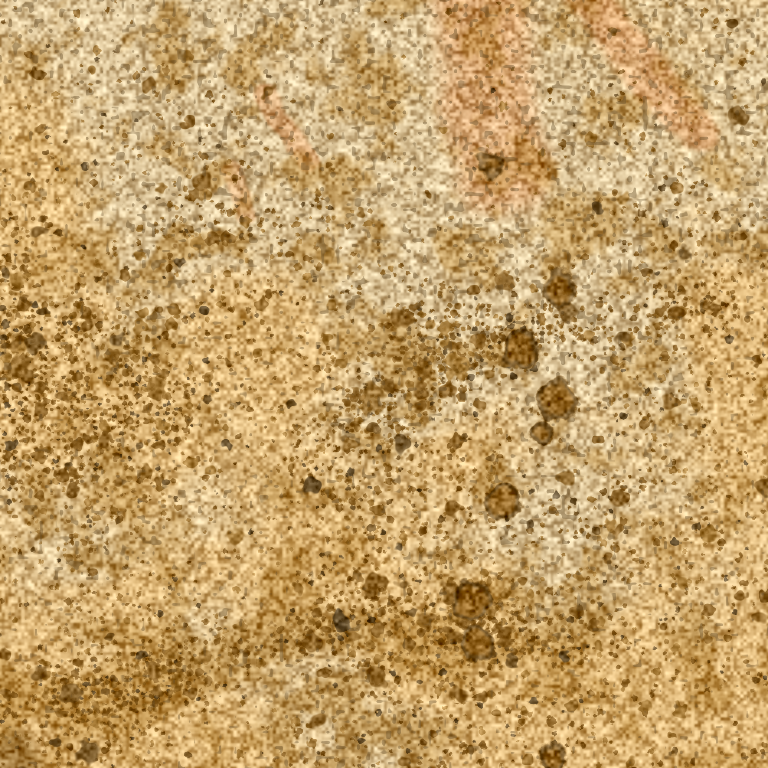
Give the GLSL for this texture, as a Shadertoy shader.

```glsl
// Weathered sandstone: a sandy ground of fine grain with pale and rosy stains,
// crossed by loose bands of ochre spots. Noise tints the ground; jittered cell
// grids scatter spots of several sizes, and a short loop adds large nodules.

#define GRAIN_SCALE 235.0
#define GRAIN_CONTRAST 0.62
#define SPOT_AMOUNT 1.0
#define SPOT_OPACITY 0.80
#define NODULES 9
#define TAN vec3(0.885, 0.735, 0.490)
#define CREAM vec3(0.875, 0.785, 0.615)
#define ROSE vec3(0.865, 0.620, 0.405)
#define OCHRE vec3(0.690, 0.500, 0.200)
#define BROWN vec3(0.490, 0.325, 0.085)
#define UMBER vec3(0.310, 0.235, 0.120)

float hash(vec2 p) {
    vec3 q = fract(vec3(p.xyx) * 0.1031);
    q += dot(q, q.yzx + 33.33);
    return fract((q.x + q.y) * q.z);
}

float noise(vec2 p) {
    vec2 i = floor(p), f = fract(p);
    f = f * f * (3.0 - 2.0 * f);
    return mix(mix(hash(i), hash(i + vec2(1, 0)), f.x),
               mix(hash(i + vec2(0, 1)), hash(i + vec2(1, 1)), f.x), f.y);
}

float fbm(vec2 p) {
    float sum = 0.0, amp = 0.5;
    for (int i = 0; i < 5; i++) {
        sum += amp * noise(p);
        p = mat2(1.6, 1.2, -1.2, 1.6) * p + 17.3;
        amp *= 0.5;
    }
    return sum;
}

// Soft ridge of the given width around zero
float ridge(float d, float width) {
    return exp(-d * d / (width * width));
}

// Soft stroke from a to b
float streak(vec2 p, vec2 a, vec2 b, float width) {
    vec2 ab = b - a;
    float t = clamp(dot(p - a, ab) / dot(ab, ab), 0.0, 1.0);
    return 1.0 - smoothstep(0.5 * width, width, length(p - a - ab * t));
}

float lowerBand(vec2 p) {
    float line = 0.08 + 0.10 * smoothstep(0.0, 0.5, p.x) - 0.06 * smoothstep(0.6, 1.0, p.x);
    return ridge(p.y - line, 0.045) * (1.0 - 0.5 * smoothstep(0.6, 0.75, p.x));
}

// How crowded the spots are at a place
float crowding(vec2 p) {
    float clumps = smoothstep(0.38, 0.68, noise(p * 7.0 + 4.0) * 0.6 + noise(p * 17.0) * 0.4);
    float upperBand = ridge(p.y - 0.43 - 0.19 * p.x, 0.035) * smoothstep(0.45, 0.6, p.x);
    float middle = ridge(p.y - 0.54, 0.17) * (1.0 - smoothstep(0.45, 0.65, p.x));
    float zone = 0.22 + 0.9 * lowerBand(p) + 0.9 * upperBand + 0.65 * middle;
    return zone * (0.25 + clumps) * (1.0 - 0.6 * smoothstep(0.68, 0.85, p.y));
}

// Scattered ragged spots: x is coverage, y a random tone
vec2 spots(vec2 p, float scale, float share, float seed) {
    vec2 q = p * scale, cell = floor(q), result = vec2(0);
    float ragged = 0.34 * (noise(q * 4.0 + seed) - 0.5);
    float edge = max(0.06, scale / iResolution.y * 0.7);
    for (int y = -1; y <= 1; y++)
    for (int x = -1; x <= 1; x++) {
        vec2 id = cell + vec2(x, y), key = id + seed;
        vec2 center = id + 0.2 + 0.6 * vec2(hash(key + 7.1), hash(key + 19.7));
        if (hash(key) > share * crowding(center / scale)) continue;
        vec2 d = q - center;
        d.y *= 0.8 + 0.5 * hash(key + 31.3);
        float radius = mix(0.17, 0.42, hash(key + 43.9));
        float cover = 1.0 - smoothstep(-edge, edge, length(d) - radius + ragged);
        if (cover > result.x) result = vec2(cover, hash(key + 57.1));
    }
    return result;
}

void mainImage(out vec4 fragColor, in vec2 fragCoord) {
    vec2 p = fragCoord / iResolution.y;
    float cloud = fbm(p * 4.0 + 9.0), mottle = fbm(p * 22.0);
    vec2 warped = p + 0.035 * (vec2(fbm(p * 14.0), fbm(p * 14.0 + 40.0)) - 0.48);

    // Ground tint: cream above, tan below, with rosy streaks
    float pale = smoothstep(0.36, 0.66, cloud + 0.28 * (p.y - 0.5) + 0.25 * (mottle - 0.48));
    vec3 color = mix(TAN, CREAM, pale);
    float rose = streak(warped, vec2(0.62, 1.02), vec2(0.65, 0.78), 0.085);
    rose = max(rose, streak(warped, vec2(0.76, 1.0), vec2(0.91, 0.83), 0.032));
    rose = max(rose, streak(warped, vec2(0.35, 0.88), vec2(0.40, 0.79), 0.017));
    rose = max(rose, 0.8 * streak(warped, vec2(0.30, 0.78), vec2(0.32, 0.72), 0.017));
    color = mix(color, ROSE, rose * (0.35 + 0.6 * mottle));

    // Ochre stains along the lower band and in patches
    float stain = smoothstep(0.48, 0.70, mottle + 0.20 * lowerBand(p) + 0.25 * (cloud - 0.5));
    color = mix(color, OCHRE, 0.55 * stain);
    color = mix(color, BROWN, 0.6 * streak(warped, vec2(0.0), vec2(0.02, 0.01), 0.05));

    // Sand grain, with the dark side stronger than the light
    float grain = 0.62 * noise(p * GRAIN_SCALE) + 0.38 * noise(p * GRAIN_SCALE * 0.53 + 70.0) - 0.5;
    float shade = grain * (grain < 0.0 ? 1.15 : 0.75) - 0.02;
    color += GRAIN_CONTRAST * shade * vec3(0.86, 0.98, 1.05);

    // Spots from fine specks to blotches
    for (int i = 0; i < 4; i++) {
        float scale = 125.0 / pow(1.65, float(i));
        vec2 spot = spots(p, scale, SPOT_AMOUNT * (0.62 - 0.11 * float(i)), 83.0 * float(i));
        vec3 tone = mix(OCHRE * 0.9, BROWN, smoothstep(0.0, 0.6, spot.y));
        tone = mix(tone, UMBER, smoothstep(0.78, 1.0, spot.y));
        color = mix(color, tone + 0.45 * grain, SPOT_OPACITY * spot.x);
    }

    // Thin dark specks, densest on the pale ground
    float speck = smoothstep(0.77, 0.90, noise(p * 150.0 + 31.0) + 0.10 * (pale - 0.5));
    color = mix(color, UMBER * 1.25, 0.42 * speck);

    // Large nodules in a loose column, darker at the rim
    for (int i = 0; i < NODULES; i++) {
        float k = float(i);
        vec2 center = vec2(0.57 + 0.20 * hash(vec2(k, 3.0)), (k + hash(vec2(k, 8.0))) * 0.088);
        float radius = mix(0.010, 0.027, hash(vec2(k, 15.0)));
        float d = length(p - center) - radius + 0.020 * (fbm(p * 55.0 + k) - 0.48);
        float cover = 1.0 - smoothstep(-0.002, 0.002, d);
        vec3 tone = mix(BROWN * 1.12, UMBER, 0.6 * ridge(d + 0.003, 0.004));
        color = mix(color, tone + 0.6 * grain, 0.85 * cover);
    }

    fragColor = vec4(clamp(color, 0.0, 1.0), 1.0);
}
```
